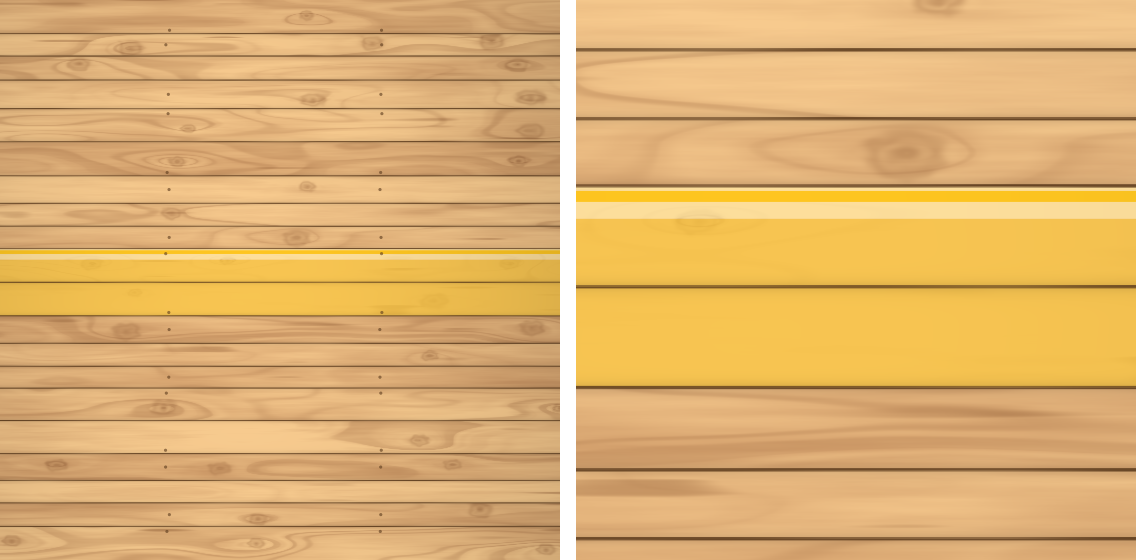
Left: the whole. Right: its middle third, enlarged.
Give the GLSL for this texture, as a WebGL 2 fragment shader.

```glsl
#version 300 es
precision highp float;
// Twenty horizontal wooden planks with grain, knots and nails, crossed by a translucent yellow band.

uniform vec2 u_resolution;
out vec4 fragColor;

const int PLANKS = 20;
const vec3 PALE_WOOD = vec3(0.965, 0.79, 0.555);
const vec3 HEARTWOOD = vec3(0.80, 0.595, 0.40);
const vec3 GRAIN_BROWN = vec3(0.60, 0.40, 0.24);
const vec3 SEAM_BROWN = vec3(0.36, 0.23, 0.11);
const vec3 BAND_YELLOW = vec3(0.96, 0.755, 0.24);
const vec3 STRIPE_YELLOW = vec3(0.985, 0.76, 0.10);
const vec3 CREAM = vec3(0.99, 0.89, 0.62);

// Plank edges, measured down from the top, and the heartwood share of each plank.
const float EDGES[21] = float[](0.0, 0.060, 0.100, 0.143, 0.194, 0.253, 0.314,
    0.363, 0.404, 0.444, 0.504, 0.564, 0.613, 0.654, 0.693, 0.751, 0.810,
    0.858, 0.898, 0.940, 1.0);
const float DARKNESS[20] = float[](0.40, 0.18, 0.35, 0.15, 0.25, 0.55, 0.12,
    0.25, 0.38, 0.10, 0.15, 0.58, 0.35, 0.68, 0.20, 0.22, 0.62, 0.15, 0.45, 0.25);

float hash(vec2 p) {
    vec3 q = fract(p.xyx * 0.1031);
    q += dot(q, q.yzx + 33.33);
    return fract((q.x + q.y) * q.z);
}

float noise(vec2 p) {
    vec2 cell = floor(p), f = fract(p);
    f = f * f * (3.0 - 2.0 * f);
    return mix(mix(hash(cell), hash(cell + vec2(1, 0)), f.x),
               mix(hash(cell + vec2(0, 1)), hash(cell + vec2(1, 1)), f.x), f.y);
}

float fbm(vec2 p) {
    float sum = 0.0, gain = 0.5;
    for (int i = 0; i < 4; i++) {
        sum += gain * noise(p);
        p = p * 2.03 + 17.0;
        gain *= 0.5;
    }
    return sum;
}

// Coverage of the span from a to b with smooth edges.
float span(float y, float a, float b, float soft) {
    return smoothstep(a - soft, a + soft, y) - smoothstep(b - soft, b + soft, y);
}

// Returns the swirl (x) and dark core (y) of the knots in one plank.
vec2 knots(vec2 p, float top, float height, float seed) {
    vec2 result = vec2(0.0);
    for (int k = 0; k < 3; k++) {
        vec2 id = vec2(float(k) + 3.0, seed);
        float present = step(0.4, hash(id + 5.3));
        vec2 center = vec2((float(k) + hash(id)) / 3.0,
                           top + height * mix(0.3, 0.7, hash(id + 9.1)));
        float size = mix(0.5, 1.15, hash(id + 2.7));
        vec2 q = (p - center) / (size * vec2(0.017, 0.010));
        float d = length(q) + 0.5 * (noise(q * 1.6 + seed) - 0.5);
        float core = exp(-2.5 * d * d) + 0.6 * exp(-9.0 * (d - 1.1) * (d - 1.1));
        result += present * vec2(exp(-0.5 * length(q * vec2(0.45, 1.0))), core);
    }
    return result;
}

vec3 plankWood(vec2 p, float top, float height, float darkness, float seed) {
    vec2 knot = knots(p, top, height, seed);
    vec2 local = p + vec2(seed * 7.3, seed * 3.1);
    // Long contours bend around the knots.
    float contour = 5.0 * noise(local * vec2(2.4, 28.0)) + 2.0 * noise(local * vec2(7.0, 50.0))
                  + 3.5 * knot.x;
    float rings = noise(vec2(contour * 2.6, seed));
    float ringLine = smoothstep(0.68, 1.0, rings);
    float fibre = fbm(local * vec2(9.0, 190.0));
    float patches = fbm(local * vec2(2.5, 20.0) + knot.x);
    float crack = smoothstep(0.80, 0.97, noise(local * vec2(7.0, 150.0)))
                * smoothstep(0.45, 0.8, noise(local * vec2(3.0, 22.0) + 40.0));
    float heart = darkness + 0.9 * (patches - 0.47) + 0.28 * (rings - 0.5) + 0.45 * (fibre - 0.47);
    vec3 color = mix(PALE_WOOD, HEARTWOOD, clamp(heart, 0.0, 1.1));
    float brown = 0.20 * ringLine + 0.42 * crack + 0.42 * knot.y + 0.08 * knot.x;
    return mix(color, GRAIN_BROWN, min(brown, 0.8));
}

// Two nails per plank; their height follows a cycle of five planks.
float nails(vec2 p, int plank, float top, float bottom, float soft) {
    int phase = plank % 5;
    float y = phase == 0 ? bottom - 0.006 : phase == 4 ? top + 0.009 : 0.5 * (top + bottom);
    float seed = float(plank);
    float left = 0.299 + 0.008 * (hash(vec2(seed, 1.0)) - 0.5);
    float right = 0.679 + 0.006 * (hash(vec2(seed, 2.0)) - 0.5);
    float d = min(distance(p, vec2(left, y)), distance(p, vec2(right, y)));
    return phase == 2 ? 0.0 : 1.0 - smoothstep(0.0028 - soft, 0.0028 + soft, d);
}

void main() {
    vec2 p = gl_FragCoord.xy / u_resolution;
    p.y = 1.0 - p.y;
    float soft = 0.6 / u_resolution.y;

    int plank = 0;
    for (int i = 1; i < PLANKS; i++) plank += int(step(EDGES[i], p.y));
    float top = EDGES[plank], bottom = EDGES[plank + 1], seed = float(plank) + 1.0;
    vec3 color = plankWood(p, top, bottom - top, DARKNESS[plank], seed);

    // Translucent band, with a bright stripe and a cream strip along its top.
    float band = span(p.y, 0.4635, 0.564, soft);
    float strip = span(p.y, 0.4445, 0.4635, soft);
    color = mix(color, BAND_YELLOW, 0.76 * band);
    color = mix(color, CREAM, 0.75 * strip);
    color = mix(color, STRIPE_YELLOW, 0.95 * span(p.y, 0.4470, 0.4535, soft));

    // Seams with uneven depth, a faint shadow, and nail heads.
    float gap = 1.0;
    for (int i = 1; i < PLANKS; i++) gap = min(gap, abs(p.y - EDGES[i]));
    float wear = 0.6 + 0.4 * noise(vec2(p.x * 12.0, seed * 5.0));
    float seam = 1.0 - smoothstep(0.0010 - soft, 0.0010 + soft, gap);
    color *= 1.0 - 0.13 * exp(-gap / 0.003) * (1.0 - strip);
    color = mix(color, SEAM_BROWN, seam * wear * 0.9);
    color = mix(color, SEAM_BROWN, 0.6 * nails(p, plank, top, bottom, soft));

    // Light falls off toward the sides, most at the right.
    vec2 away = p - vec2(0.44, 0.5);
    color *= 1.01 - 0.34 * away.x * away.x - 0.10 * away.y * away.y;
    fragColor = vec4(clamp(color, 0.0, 1.0), 1.0);
}
```
